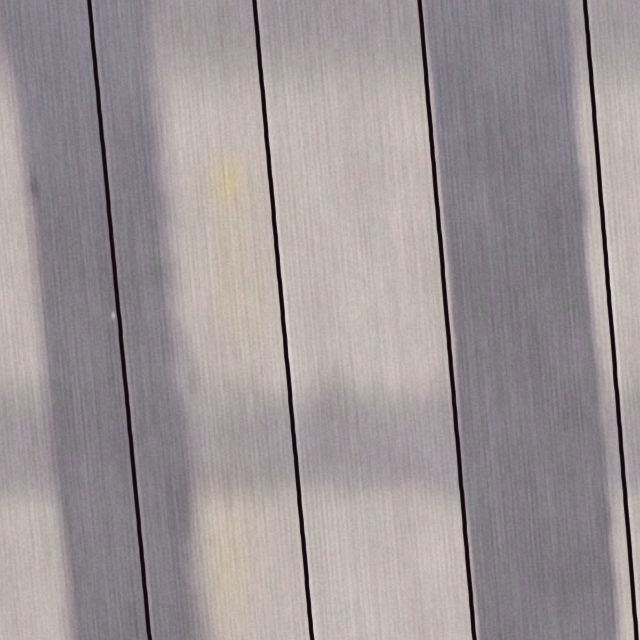
Write a three.js fragment shader that draws this texture.

```glsl
// Weathered metal cladding: wide ribbed panels parted by thin dark, leaning joints,
// crossed by soft blue-grey shadows. Panel coordinates follow the lean; smooth masks
// lay the shadows, while hashed value noise adds streaks, blotches and grain.
varying vec2 vUv;

float hash(vec2 p) {
  vec3 q = fract(vec3(p.xyx) * 0.1031);
  q += dot(q, q.yzx + 33.33);
  return fract((q.x + q.y) * q.z);
}

float noise(vec2 p) {
  vec2 cell = floor(p), f = fract(p);
  f = f * f * (3.0 - 2.0 * f);
  return mix(mix(hash(cell), hash(cell + vec2(1.0, 0.0)), f.x),
             mix(hash(cell + vec2(0.0, 1.0)), hash(cell + vec2(1.0, 1.0)), f.x), f.y);
}

float cloud(vec2 p) {
  float sum = 0.0, weight = 0.5;
  for (int i = 0; i < 4; i++) {
    sum += weight * noise(p);
    p = p * 2.03 + 17.3;
    weight *= 0.5;
  }
  return sum / 0.9375;
}

// Soft-edged interval: one between a and b, with separate edge half widths
float band(float x, float a, float b, float softA, float softB) {
  return smoothstep(a - softA, a + softA, x) * (1.0 - smoothstep(b - softB, b + softB, x));
}

float spot(vec2 p, vec2 centre, vec2 radius) {
  vec2 d = (p - centre) / radius;
  return exp(-dot(d, d));
}

void main() {
  vec2 uv = vUv;

  // Leaning panels: joints fall on whole numbers of across
  float panelWidth = mix(0.2537, 0.2583, uv.y);
  float across = (uv.x - mix(0.234, 0.139, uv.y)) / panelWidth;
  float panel = floor(across);
  vec2 along = vec2(across, uv.y);
  float blotch = cloud(along * vec2(4.0, 9.0) + 41.0) - 0.5;

  // Two upright shadows and the light patches between them
  float edge = across + 0.06 * blotch;
  float shadow = max(band(edge, -0.49, 0.36, 0.09, 0.13),
                     band(edge, 2.02, 2.90, 0.04, 0.05));
  float height = uv.y + 0.05 * blotch;
  float glow = max(band(height, 0.39, 0.88, 0.06, 0.09),
                   1.0 - smoothstep(0.18, 0.27, height));
  float light = (1.0 - shadow) * mix(0.40, 1.0, glow);
  light -= 0.25 * smoothstep(0.8, 1.0, uv.y) * (1.0 - smoothstep(-0.6, -0.2, across));

  vec3 shade = vec3(0.505, 0.485, 0.510);
  vec3 halfLit = vec3(0.635, 0.598, 0.612);
  vec3 sunlit = vec3(0.750, 0.710, 0.693);
  vec3 color = mix(shade, halfLit, smoothstep(0.0, 0.45, light));
  color = mix(color, sunlit, smoothstep(0.35, 1.0, light));
  color += vec3(0.015, 0.018, 0.035) * shadow * smoothstep(0.55, 1.0, uv.y);
  color += 0.07 * blotch + 0.012 * (hash(vec2(panel, 7.0)) - 0.5);

  // Fine ribs, long streaks and grain
  float ribs = cos(6.2831853 * across * 34.0);
  color += 0.013 * ribs * (0.4 + noise(along * vec2(9.0, 14.0)));
  color += 0.040 * (noise(along * vec2(75.0, 5.0)) - 0.5);
  color += 0.035 * (noise(along * vec2(110.0, 45.0) + 9.0) - 0.5);
  color += 0.045 * (noise(uv * 350.0) - 0.5);
  color += vec3(0.018, -0.006, 0.018) * (noise(uv * vec2(90.0, 60.0) + 5.0) - 0.5);

  // Yellow stain with a faint run, a warm lower patch, a smudge and a pale chip
  float stain = 0.9 * spot(uv, vec2(0.356, 0.718), vec2(0.030, 0.038))
              + 0.4 * spot(uv, vec2(0.372, 0.570), vec2(0.050, 0.130));
  color += vec3(0.030, 0.005, -0.090) * stain * (0.75 + blotch);
  color += vec3(0.020, 0.008, -0.030) * spot(uv, vec2(0.355, 0.13), vec2(0.05, 0.12));
  color -= 0.08 * spot(uv, vec2(0.052, 0.707), vec2(0.010, 0.018));
  color += 0.25 * spot(uv, vec2(0.177, 0.507), vec2(0.003, 0.005));

  // Joints: dark core, brown fringe and a pale lip on the right
  float nearest = floor(across + 0.5);
  float offset = (across - nearest) * panelWidth;
  offset += 0.0008 * (noise(vec2(nearest * 13.0, uv.y * 70.0)) - 0.5);
  float gap = abs(offset);
  color += 0.06 * band(offset, 0.003, 0.008, 0.0015, 0.003);
  color = mix(color, vec3(0.24, 0.19, 0.21), 1.0 - smoothstep(0.0024, 0.0045, gap));
  color = mix(color, vec3(0.07, 0.035, 0.06), 1.0 - smoothstep(0.0014, 0.0034, gap));

  gl_FragColor = vec4(clamp(color, 0.0, 1.0), 1.0);
}
```
